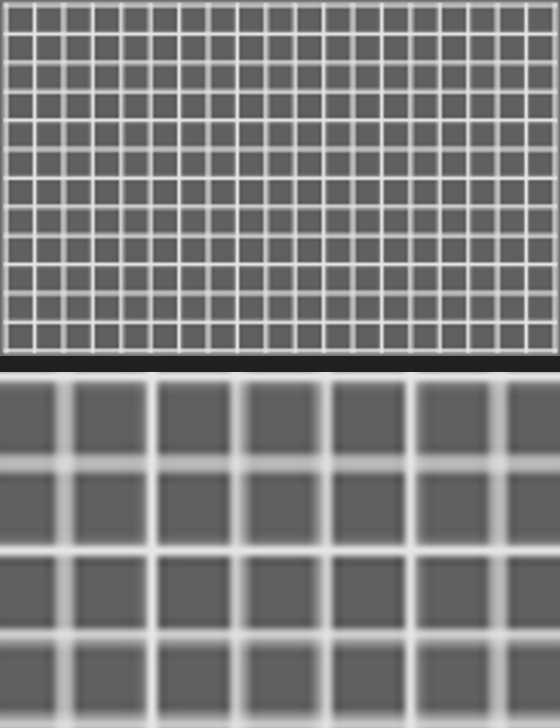
Top, the full canvas; bottom, a detail of the centre.
This pattern is drawn by a Shadertoy shader. Its source:

```glsl
// Pale square grid on dark grey, with lines softened by a coarse sampling raster.

const vec3 CELL_GREY = vec3(0.378);
const vec3 MARGIN_GREY = vec3(0.43);
const vec3 LINE_GREY = vec3(0.90);

const vec2 CELLS = vec2(19.0, 12.0);          // cells across and down
const vec2 FIRST_LINE = vec2(0.0104, 0.0143); // outer line, from left and top
const vec2 TEXELS = vec2(9.41, 9.39);         // raster steps per cell
const vec2 SPLIT_LINE = vec2(7.0, 5.0);       // line lying between two raster steps
const float LINE_WIDTH = 1.2;                 // in raster steps

// Cubic interpolation weight at distance d, with a faint dark overshoot
float cubicWeight(float d) {
    d = abs(d);
    if (d < 1.0) return (1.5 * d - 2.5) * d * d + 1.0;
    if (d < 2.0) return ((-0.5 * d + 2.5) * d - 4.0) * d + 2.0;
    return 0.0;
}

// Share of one raster step covered by the nearest line
float lineCoverage(float texel, float spacing, float splitLine, float cells) {
    float g = (texel - 0.5) / spacing + splitLine;
    float nearest = clamp(floor(g + 0.5), 0.0, cells);
    float d = abs(g - nearest) * spacing;
    return clamp(0.5 + 0.5 * LINE_WIDTH - d, 0.0, 1.0);
}

// Parallel lines along one axis, rebuilt smoothly from the raster
float softLines(float g, float spacing, float splitLine, float cells) {
    float t = (g - splitLine) * spacing + 0.5;
    float base = floor(t);
    float sum = 0.0;
    for (int k = -1; k <= 2; k++) {
        float texel = base + float(k);
        sum += cubicWeight(t - texel) * lineCoverage(texel, spacing, splitLine, cells);
    }
    return sum;
}

// One inside the outer lines, fading to zero just beyond them
float insideFrame(float g, float spacing, float cells) {
    float outside = max(-g, g - cells) * spacing;
    return 1.0 - smoothstep(0.2, 1.2, outside);
}

void mainImage(out vec4 fragColor, in vec2 fragCoord) {
    vec2 uv = fragCoord / iResolution.xy;
    uv.y = 1.0 - uv.y;
    vec2 pitch = (1.0 - 2.0 * FIRST_LINE) / CELLS;
    pitch.x = 0.05163;
    vec2 g = (uv - FIRST_LINE) / pitch;

    // Lines of each direction stop at the frame of the other
    float insideX = insideFrame(g.x, TEXELS.x, CELLS.x);
    float insideY = insideFrame(g.y, TEXELS.y, CELLS.y);
    float upright = softLines(g.x, TEXELS.x, SPLIT_LINE.x, CELLS.x) * insideY;
    float level = softLines(g.y, TEXELS.y, SPLIT_LINE.y, CELLS.y) * insideX;

    // Crossings merge without doubling the brightness
    float ink = 1.0 - (1.0 - upright) * (1.0 - level);
    vec3 ground = mix(MARGIN_GREY, CELL_GREY, insideX * insideY);
    fragColor = vec4(clamp(mix(ground, LINE_GREY, ink), 0.0, 1.0), 1.0);
}
```
